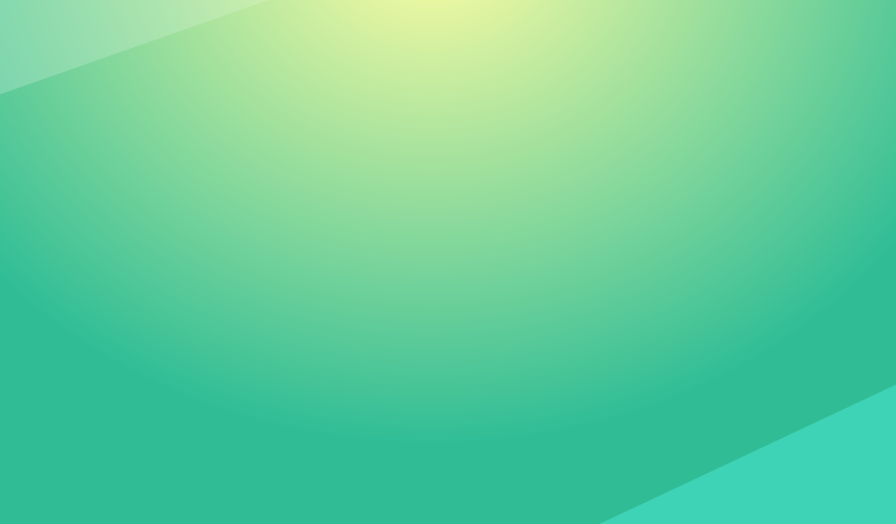
Reproduce this background procedurally as a Shadertoy shader.

```glsl
// Smooth coverage of a corner triangle; legs are its lengths along both sides
float cornerMask(vec2 fromCorner, vec2 legs) {
    float edge = fromCorner.x / legs.x + fromCorner.y / legs.y - 1.0;
    float width = fwidth(edge);
    return 1.0 - smoothstep(-0.6 * width, 0.6 * width, edge);
}

void mainImage(out vec4 fragColor, in vec2 fragCoord) {
    vec2 uv = fragCoord / iResolution.xy;

    // Elliptical glow centred just above the top edge
    vec3 teal = vec3(0.19, 0.742, 0.588);
    vec3 lemon = vec3(1.02, 1.0, 0.64);
    float radius = length((uv - vec2(0.482, 1.133)) / vec2(0.652, 0.978));
    vec3 color = mix(lemon, teal, min(radius, 1.0));

    // Pale translucent wedge at the upper left
    float paleWedge = cornerMask(vec2(uv.x, 1.0 - uv.y), vec2(0.30, 0.18));
    color = mix(color, vec3(1.0), paleWedge * mix(0.21, 0.15, uv.x / 0.30));

    // Turquoise wedge at the lower right
    float turquoiseWedge = cornerMask(vec2(1.0 - uv.x, uv.y), vec2(0.331, 0.266));
    color = mix(color, vec3(0.243, 0.824, 0.718), turquoiseWedge);

    fragColor = vec4(clamp(color, 0.0, 1.0), 1.0);
}
```
